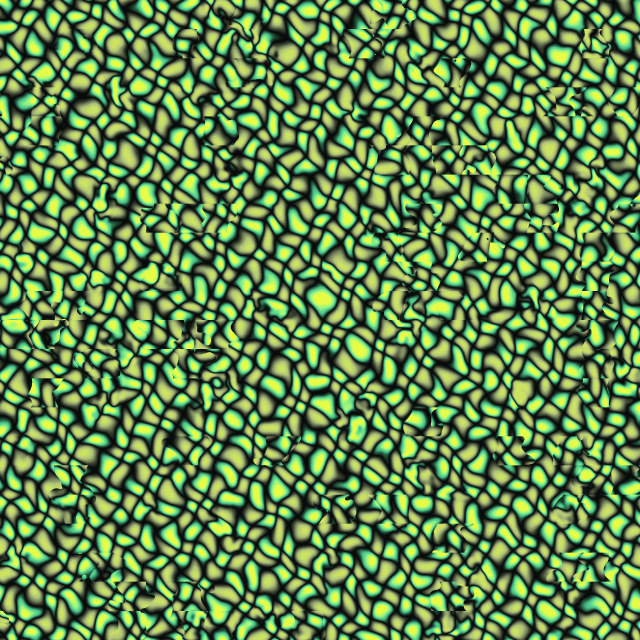
Give the GLSL for this pattern, as a Shadertoy shader.

```glsl
#define AXIS_U vec2(0.0122, 0.0226)   // lattice step, steep direction
#define AXIS_V vec2(0.0234, -0.0174)  // lattice step, falling direction
#define WARP 0.85                     // bending of the lattice, in cells
#define WARP_FREQ 0.62                // bends per cell
#define BURST 0.8                     // extra crumpling in rare spots
#define PATCH_FREQ 22.0               // slipped patches per canvas side
#define PATCH_SHARE 0.12              // share of patches that slip
#define PATCH_SLIP 0.8                // slip distance, in cells
#define SAMPLES 3                     // antialiasing grid per side

const float PI = 3.14159;

vec2 hash2(vec2 p) {
    vec3 q = fract(p.xyx * vec3(0.1031, 0.1030, 0.0973));
    q += dot(q, q.yzx + 33.33);
    return fract((q.xx + q.yz) * q.zy);
}

float gradientDot(vec2 corner, vec2 offset) {
    float angle = 2.0 * PI * hash2(corner).x;
    return dot(vec2(cos(angle), sin(angle)), offset);
}

float gradientNoise(vec2 p) {
    vec2 i = floor(p), f = p - i;
    vec2 w = f * f * f * (f * (f * 6.0 - 15.0) + 10.0);
    vec2 e = vec2(1.0, 0.0);
    float low = mix(gradientDot(i, f), gradientDot(i + e, f - e), w.x);
    float high = mix(gradientDot(i + e.yx, f - e.yx), gradientDot(i + 1.0, f - 1.0), w.x);
    return mix(low, high, w.y);
}

vec2 noise2(vec2 p) {
    return vec2(gradientNoise(p + 71.3), gradientNoise(p + vec2(213.7, 158.1)));
}

// Rare patches slide sideways and cut through the cells
vec2 patchSlip(vec2 p) {
    vec2 q = p * PATCH_FREQ;
    q.x += 0.8 * gradientNoise(q * 1.7 + 40.0);
    vec2 id = floor(q) + 300.0;
    float slips = step(hash2(id).x, PATCH_SHARE);
    return slips * PATCH_SLIP * (hash2(id + 57.0) - 0.5);
}

// Signed checkerboard height: positive in green cells, negative in olive ones
float cellHeight(vec2 p) {
    vec2 cell = inverse(mat2(AXIS_U, AXIS_V)) * p + 100.0;
    vec2 bend = WARP * noise2(cell * WARP_FREQ);
    float crumple = smoothstep(0.22, 0.45, gradientNoise(cell * 0.4 + 9.0));
    bend += BURST * crumple * noise2(cell * 1.3 + 31.0);
    vec2 wave = sin(PI * (cell + bend + patchSlip(p)));
    return wave.x * wave.y;
}

vec3 greenRamp(float t) {
    vec3 c = mix(vec3(0.03, 0.04, 0.04), vec3(0.10, 0.25, 0.18), smoothstep(0.0, 0.18, t));
    c = mix(c, vec3(0.31, 0.80, 0.56), smoothstep(0.12, 0.44, t));
    c = mix(c, vec3(0.59, 0.96, 0.51), smoothstep(0.42, 0.66, t));
    return mix(c, vec3(0.90, 0.99, 0.28), smoothstep(0.62, 0.88, t));
}

vec3 oliveRamp(float t) {
    vec3 c = mix(vec3(0.03, 0.04, 0.04), vec3(0.17, 0.19, 0.14), smoothstep(0.0, 0.18, t));
    c = mix(c, vec3(0.52, 0.58, 0.40), smoothstep(0.12, 0.52, t));
    c = mix(c, vec3(0.71, 0.79, 0.46), smoothstep(0.45, 0.72, t));
    return mix(c, vec3(0.80, 0.89, 0.38), smoothstep(0.70, 0.98, t));
}

void mainImage(out vec4 fragColor, in vec2 fragCoord) {
    vec3 sum = vec3(0.0);
    for (int j = 0; j < SAMPLES; j++)
    for (int i = 0; i < SAMPLES; i++) {
        vec2 jitter = (vec2(i, j) + 0.5) / float(SAMPLES) - 0.5;
        float h = cellHeight((fragCoord + jitter) / iResolution.y);
        sum += h > 0.0 ? greenRamp(h) : oliveRamp(-h);
    }
    fragColor = vec4(sum / float(SAMPLES * SAMPLES), 1.0);
}
```
